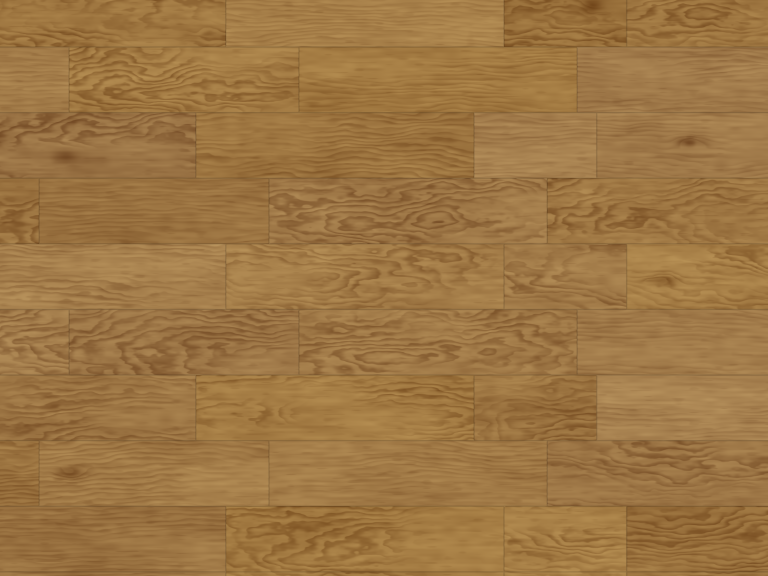
This texture is drawn by a Shadertoy shader. Its source:

```glsl
float hash(vec2 p) {
    vec3 q = fract(p.xyx * vec3(0.1031, 0.1030, 0.0973));
    q += dot(q, q.yzx + 33.33);
    return fract((q.x + q.y) * q.z);
}

float noise(vec2 p) {
    vec2 i = floor(p), f = fract(p);
    f = f * f * (3.0 - 2.0 * f);
    return mix(mix(hash(i), hash(i + vec2(1, 0)), f.x),
               mix(hash(i + vec2(0, 1)), hash(i + vec2(1, 1)), f.x), f.y);
}

float fbm(vec2 p) {
    float sum = 0.0, amp = 0.53;
    for (int i = 0; i < 4; i++) {
        sum += amp * noise(p);
        p = p * 2.03 + 17.3;
        amp *= 0.5;
    }
    return sum;
}

// Lightness of the wood at q, measured from the lower left of a plank
float grain(vec2 q, vec2 seed) {
    vec2 shift = 60.0 * vec2(hash(seed + 5.1), hash(seed + 9.7));
    float figure = smoothstep(0.15, 0.65, hash(seed + 2.3));

    // Knot with a ragged edge
    vec2 knotAt = vec2(0.04 + 0.18 * hash(seed + 14.2), 0.03 + 0.06 * hash(seed + 15.8));
    vec2 toKnot = (q - knotAt) * vec2(0.7, 1.5);
    float knotSize = 0.6 + 0.7 * noise(q * 70.0 + shift);
    float knot = step(0.8, hash(seed + 11.4)) * exp(-dot(toKnot, toKnot) / (0.0003 * knotSize));

    // Stretched growth rings, nearly straight when their heart lies far away
    float side = hash(seed + 6.6) < 0.5 ? -1.0 : 1.0;
    vec2 heart = vec2(0.08 + 0.35 * hash(seed + 7.9), 0.057 + side * mix(0.35, 0.035 * hash(seed + 8.8), figure));
    vec2 d = q - heart;
    d.y += (fbm(q * vec2(6, 18) + shift) - 0.5) * mix(0.03, 0.05, figure);
    float rings = length(vec2(d.x * 0.19, d.y)) * mix(125.0, 85.0, figure);
    rings += (fbm(q * vec2(14, 38) + shift.yx) - 0.5) * mix(1.0, 3.4, figure) + 2.0 * knot;
    float phase = fract(rings);
    float lateWood = smoothstep(0.2, 0.8, phase) * (1.0 - smoothstep(0.8, 1.0, phase));
    float strength = mix(0.35, 0.8, figure) * smoothstep(0.1, 0.8, noise(q * vec2(7, 26) + shift + 4.0));

    // Fibres, pores and broad stains
    float fibre = noise(q * vec2(16, 230) + shift) + noise(q * vec2(45, 150) + shift.yx) - 1.0;
    float pores = smoothstep(0.72, 0.95, noise(q * vec2(38, 290) + shift + 8.0));
    float stain = fbm(q * vec2(5, 20) + shift + 30.0) - 0.5;

    return 0.62 - 0.9 * lateWood * strength + 0.3 * fibre - 0.22 * pores + 0.55 * stain - 0.85 * knot;
}

vec3 floorColor(vec2 p) {
    // Nine rows from the top, the last one cut by the edge
    float rowHeight = 0.1139, y = 1.0 - p.y + 0.0323;
    float row = min(floor(y / rowHeight), 8.0);
    float odd = mod(row, 2.0);
    y -= row * rowHeight;

    // Three staggered joints per row, in a cycle of four rows
    float start = 0.392 + 0.127 * odd - 0.052 * step(2.0, mod(row, 4.0));
    vec3 joints = start + vec3(0.0, 0.483, mix(0.696, -0.399, odd));
    vec3 passed = step(joints, vec3(p.x));
    vec3 starts = passed * joints;
    float left = max(starts.x, max(starts.y, starts.z));
    vec2 seed = vec2(dot(passed, vec3(1)) * 3.7 + 1.0, row * 5.3 + 2.0);

    float tone = grain(vec2(p.x - left, y), seed) + 0.42 * (hash(seed) - 0.5);
    vec3 color = mix(vec3(0.55, 0.39, 0.205), vec3(0.70, 0.55, 0.33), tone);
    color += vec3(0.008, 0.0, -0.035) * (hash(seed + 21.0) - 0.5);

    // Faint seams
    vec3 gap = abs(p.x - joints);
    float seam = min(min(gap.x, min(gap.y, gap.z)), min(y, abs(rowHeight - y)));
    return color * (1.0 - 0.14 * (1.0 - smoothstep(0.0004, 0.0018, seam)));
}

void mainImage(out vec4 fragColor, in vec2 fragCoord) {
    // Four samples per pixel smooth all edges
    vec3 sum = vec3(0);
    for (int i = 0; i < 4; i++) {
        vec2 offset = vec2(i % 2, i / 2) * 0.5 - 0.25;
        sum += floorColor((fragCoord + offset) / iResolution.y);
    }
    fragColor = vec4(sum / 4.0, 1.0);
}
```
